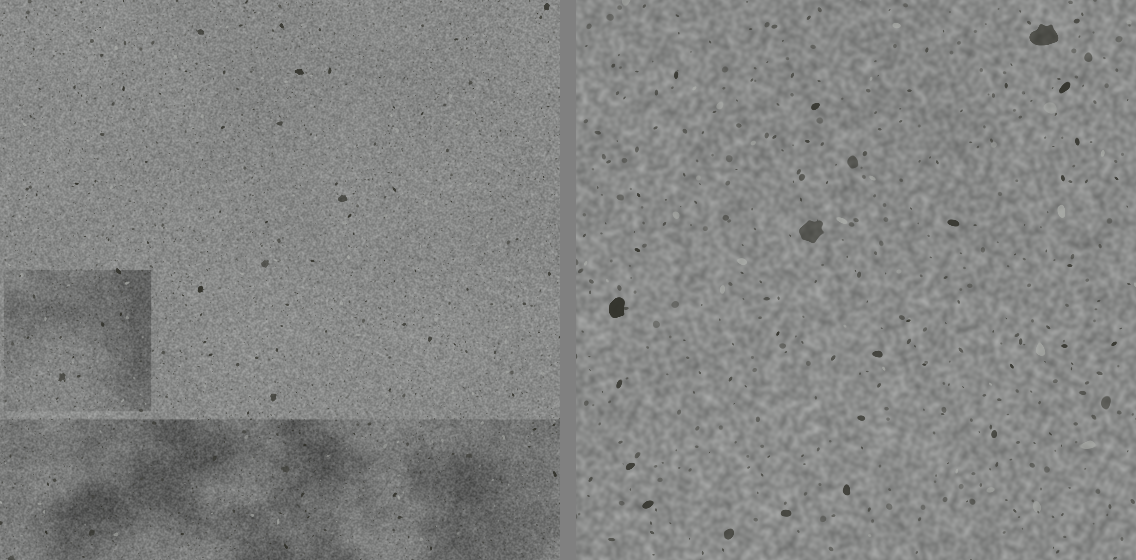
Left: the whole. Right: its middle third, enlarged.
Give the GLSL for this texture, as a WebGL 1 fragment shader.

```glsl
precision highp float;

// Weathered grey concrete: fine sandy grain, dark pits and pale chips.
// Gradient noise gives the grain and stains; jittered cells scatter the
// specks; soft-edged boxes bound the stained band and the stained patch.

uniform vec2 u_resolution;

const vec3 CONCRETE = vec3(0.537, 0.542, 0.538);
const vec3 PIT = vec3(0.17, 0.17, 0.14);
const vec3 CHIP = vec3(0.70, 0.71, 0.69);

vec3 hash3(vec2 p) {
  vec3 q = fract(p.xyx * vec3(0.1031, 0.1030, 0.0973));
  q += dot(q, q.yxz + 33.33);
  return fract((q.xxy + q.yzz) * q.zyx);
}

vec2 gradientAt(vec2 cell) {
  float angle = 6.2832 * hash3(cell).x;
  return vec2(cos(angle), sin(angle));
}

float gradientNoise(vec2 p) {
  vec2 i = floor(p);
  vec2 f = fract(p);
  vec2 w = f * f * f * (f * (f * 6.0 - 15.0) + 10.0);
  vec2 e = vec2(1.0, 0.0);
  float low = mix(dot(gradientAt(i), f),
                  dot(gradientAt(i + e.xy), f - e.xy), w.x);
  float high = mix(dot(gradientAt(i + e.yx), f - e.yx),
                   dot(gradientAt(i + e.xx), f - e.xx), w.x);
  return mix(low, high, w.y);
}

mat2 rotation(float angle) {
  float c = cos(angle);
  float s = sin(angle);
  return mat2(c, s, -s, c);
}

float fbm(vec2 p) {
  float sum = 0.0;
  float amplitude = 1.0;
  for (int octave = 0; octave < 5; octave++) {
    sum += amplitude * gradientNoise(p);
    p = rotation(0.6) * p * 2.1 + 17.3;
    amplitude *= 0.55;
  }
  return sum;
}

// Coverage of scattered ragged ellipses; radii are in canvas units.
float specks(vec2 uv, float cells, float density, vec2 radii, float seed, float soft) {
  vec2 home = floor(uv * cells);
  float ragged = 1.0 + 0.6 * gradientNoise(uv * 170.0 + seed);
  float cover = 0.0;
  for (int y = -1; y <= 1; y++) {
    for (int x = -1; x <= 1; x++) {
      vec2 cell = home + vec2(float(x), float(y));
      vec3 place = hash3(cell + seed);
      vec3 shape = hash3(cell + seed + 71.7);
      vec2 d = rotation(6.2832 * shape.x) * (uv - (cell + place.xy) / cells);
      d.y *= 1.0 + 0.9 * shape.y;
      float radius = mix(radii.x, radii.y, shape.z * shape.z);
      float disc = 1.0 - smoothstep(radius - soft, radius + soft, length(d) * ragged);
      float strength = 0.55 + 0.45 * shape.y;
      cover = max(cover, disc * strength * step(place.z, density));
    }
  }
  return cover;
}

float box(vec2 uv, vec2 low, vec2 high, float soft) {
  vec2 inside = smoothstep(low - soft, low + soft, uv)
              * (1.0 - smoothstep(high - soft, high + soft, uv));
  return inside.x * inside.y;
}

float sandGrain(vec2 uv) {
  return 0.100 * gradientNoise(rotation(0.5) * uv * 260.0)
       + 0.085 * gradientNoise(rotation(1.1) * uv * 150.0 + 31.0)
       + 0.045 * gradientNoise(rotation(0.3) * uv * 66.0 + 57.0);
}

void main() {
  float side = min(u_resolution.x, u_resolution.y);
  vec2 uv = gl_FragCoord.xy / side;
  float soft = 0.7 / side;

  // Broad mottling of the clean slab
  float tone = 1.0 + 0.045 * fbm(uv * 4.0 + 5.0);
  tone -= 0.035 * box(uv, vec2(0.3, 0.72), vec2(0.7, 0.95), 0.22);

  // Cloudy stains, heavier under the upper edges of band and patch
  float cloud = fbm(uv * vec2(5.0, 6.0) + 41.0);
  float band = box(uv, vec2(-0.1), vec2(1.1, 0.251), soft);
  float bandStain = smoothstep(-0.65, 0.6, cloud + 0.9 * (uv.y - 0.13));
  bandStain *= 1.0 - 0.55 * smoothstep(0.8, 0.95, uv.x);
  bandStain *= smoothstep(-0.04, 0.12, uv.x);
  float patchArea = box(uv, vec2(0.007, 0.266), vec2(0.27, 0.518), soft);
  float patchStain = smoothstep(-0.6, 0.7, cloud + 1.2 * (uv.x + uv.y - 0.56));
  tone *= 1.0 - band * (0.06 + 0.32 * bandStain);
  tone *= 1.0 - patchArea * (0.05 + 0.25 * patchStain);
  tone += 0.05 * box(uv, vec2(0.013, 0.254), vec2(0.228, 0.265), soft);

  vec3 color = CONCRETE * tone + sandGrain(uv);

  // Dark pits from dust to pebbles, then pale chips
  float dust = specks(uv, 105.0, 0.36, vec2(0.0006, 0.0019), 3.0, soft);
  float pits = specks(uv, 38.0, 0.20, vec2(0.0013, 0.0036), 19.0, soft);
  float pebbles = specks(uv, 13.0, 0.22, vec2(0.0035, 0.0085), 43.0, soft);
  float chips = specks(uv, 42.0, 0.14, vec2(0.0009, 0.0042), 87.0, soft);
  color = mix(color, CHIP, 0.65 * chips);
  color = mix(color, PIT, max(0.6 * dust, max(0.85 * pits, 0.9 * pebbles)));

  gl_FragColor = vec4(color, 1.0);
}
```
